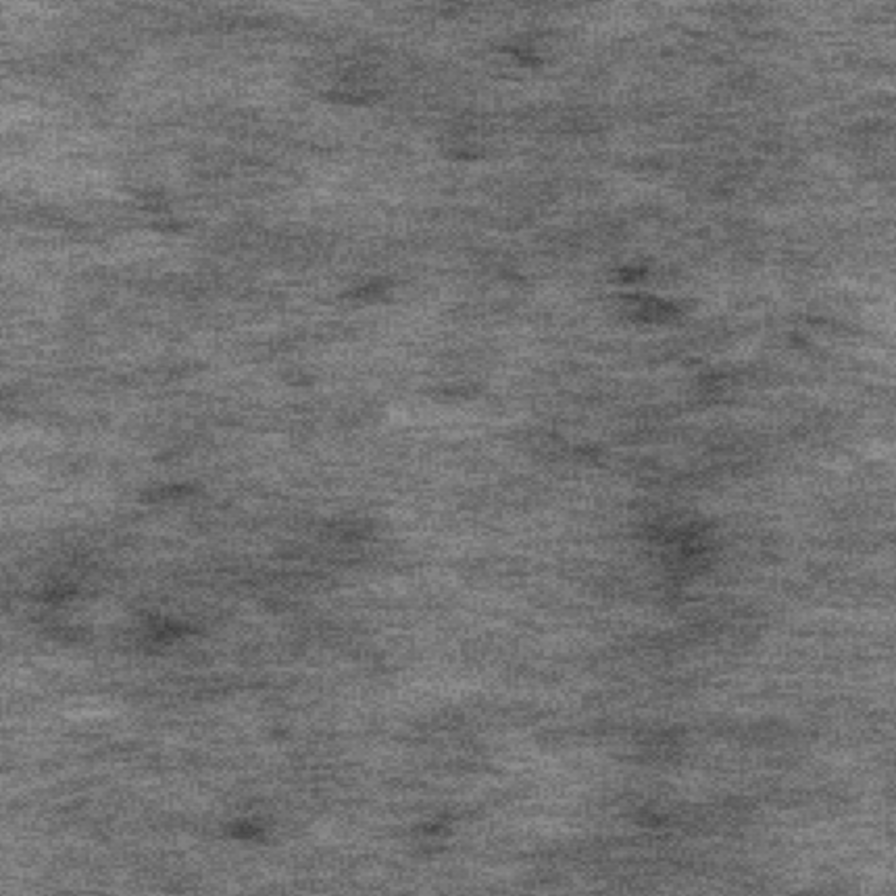
Reproduce this texture procedurally as a WebGL 1 fragment shader.

```glsl
precision highp float;
uniform vec2 u_resolution;

const float BASE_GRAY = 0.447;
const float CLOUD_AMOUNT = 0.050;
const float STREAK_AMOUNT = 0.050;
const float FIBER_AMOUNT = 0.034;
const float GRAIN_AMOUNT = 0.046;
const float EDGE_GLOW = 0.022;
const vec2 CLOUD_SCALE = vec2(4.0, 6.0);
const vec2 STREAK_SCALE = vec2(11.0, 38.0);
const vec2 FIBER_SCALE = vec2(36.0, 140.0);
const vec2 GRAIN_SCALE = vec2(215.0, 245.0);
const float SPOT_CELLS = 8.0;
const float SPOT_CHANCE = 0.72;
const vec2 DASH_SIZE = vec2(0.027, 0.0085);
const vec2 HALO_SIZE = vec2(0.036, 0.030);
const float DASH_DEPTH = 0.135;
const float HALO_DEPTH = 0.050;
const float RIM_LIGHT = 0.022;

float hash(vec2 p) {
  vec3 q = fract(vec3(p.xyx) * 0.1031);
  q += dot(q, q.yzx + 33.33);
  return fract((q.x + q.y) * q.z);
}

vec2 hash2(vec2 p) {
  return vec2(hash(p + 17.3), hash(p + 71.9));
}

// Smooth value noise from -1 to 1
float noise(vec2 p) {
  vec2 cell = floor(p);
  vec2 f = fract(p);
  f = f * f * f * (f * (f * 6.0 - 15.0) + 10.0);
  float low = mix(hash(cell), hash(cell + vec2(1.0, 0.0)), f.x);
  float high = mix(hash(cell + vec2(0.0, 1.0)), hash(cell + 1.0), f.x);
  return mix(low, high, f.y) * 2.0 - 1.0;
}

float fbm(vec2 p) {
  float sum = 0.0;
  float amplitude = 0.65;
  for (int i = 0; i < 3; i++) {
    sum += amplitude * noise(p);
    p = mat2(1.98, 0.12, -0.12, 1.98) * p + 19.7;
    amplitude *= 0.5;
  }
  return sum;
}

float blob(vec2 p, vec2 size) {
  p /= size;
  return exp(-dot(p, p));
}

// Brightness change from one cluster of stacked dashes
float spot(vec2 p, vec2 id) {
  float strength = 0.3 + 0.7 * hash(id + 5.1);
  float dashCount = 1.0 + floor(3.0 * hash(id + 9.4));
  float dark = 0.0;
  float rim = 0.0;
  for (int i = 0; i < 3; i++) {
    float k = float(i);
    vec2 r = hash2(id * 3.7 + k * 23.0);
    vec2 q = p - vec2((r.x - 0.5) * 0.034, (k - 1.0) * 0.021 + (r.y - 0.5) * 0.008);
    q.y -= q.x * (r.x - 0.45) * 0.35;
    float shown = step(k + 0.5, dashCount) * (0.55 + 0.45 * r.y);
    dark += shown * blob(q, DASH_SIZE * (0.65 + 0.6 * r.x));
    rim += shown * blob(q + vec2(0.0, 0.014), DASH_SIZE * 1.1);
  }
  float halo = blob(p, HALO_SIZE * (0.75 + 0.5 * hash2(id + 2.0)));
  return strength * (RIM_LIGHT * rim - DASH_DEPTH * min(dark, 1.2) - HALO_DEPTH * halo);
}

// Scattered clusters, thinning out toward the borders
float spots(vec2 uv) {
  vec2 home = floor(uv * SPOT_CELLS);
  float sum = 0.0;
  for (int y = -1; y <= 1; y++) {
    for (int x = -1; x <= 1; x++) {
      vec2 id = home + vec2(float(x), float(y));
      vec2 center = (id + 0.1 + 0.8 * hash2(id)) / SPOT_CELLS;
      float falloff = 1.0 - smoothstep(0.25, 0.56, length((center - 0.48) * vec2(1.0, 0.9)));
      float present = step(hash(id + 43.0), SPOT_CHANCE * falloff);
      sum += present * spot(uv - center, id);
    }
  }
  return sum;
}

void main() {
  vec2 uv = gl_FragCoord.xy / u_resolution;

  // Uneven, mostly horizontal flow
  vec2 flow = uv;
  flow.y += 0.010 * noise(uv * vec2(7.0, 9.0)) + 0.003 * noise(uv * vec2(30.0, 45.0));
  vec2 ragged = uv;
  ragged.x += 0.008 * noise(uv * vec2(30.0, 85.0) + 4.0);
  ragged.y += 0.008 * noise(uv * vec2(32.0, 50.0) + 31.0);

  float gray = BASE_GRAY;
  gray += CLOUD_AMOUNT * fbm(uv * CLOUD_SCALE + 3.0);
  gray += STREAK_AMOUNT * fbm(flow * STREAK_SCALE + 50.0);
  gray += FIBER_AMOUNT * noise(flow * FIBER_SCALE + 90.0);
  gray += GRAIN_AMOUNT * noise(uv * GRAIN_SCALE);
  gray += EDGE_GLOW * smoothstep(0.3, 0.5, abs(uv.x - 0.5));
  gray += spots(ragged);

  gl_FragColor = vec4(vec3(clamp(gray, 0.0, 1.0)), 1.0);
}
```
